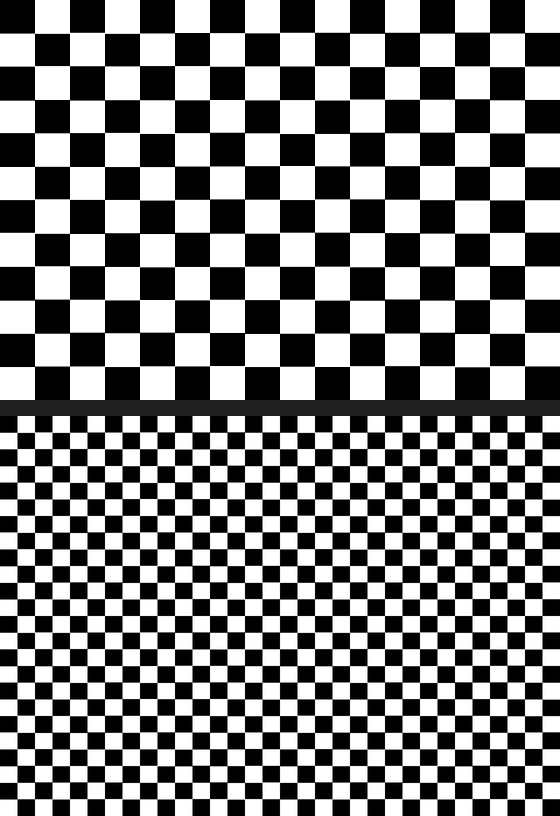
Top, the tile; bottom, the same tile 2 across and 2 down.
This pattern is drawn by a WebGL 1 fragment shader. Its source:

```glsl
precision highp float;
// Black and white checkerboard of 16 by 12 cells that tiles on all sides.
// The level edges shift a little from column to column, like a hand-cut board;
// each pixel blends the two columns beside its nearest upright edge.

uniform vec2 u_resolution;

const vec2 CELLS = vec2(16.0, 12.0);   // even counts keep the tiling seamless
const vec3 DARK = vec3(0.0);
const vec3 LIGHT = vec3(1.0);
const float EDGE_SHIFT = 0.022;        // largest edge offset, in cells
const float EDGE_PIXELS = 1.0;         // width of the smoothed edge

float hash(vec2 p) {
  return fract(sin(dot(p, vec2(127.1, 311.7))) * 43758.5453);
}

// Offset of a level edge in one column; the outer border stays straight.
float edgeOffset(float column, float edge) {
  vec2 id = mod(vec2(column, edge), CELLS);
  return step(0.5, id.y) * EDGE_SHIFT * (2.0 * hash(id) - 1.0);
}

// Lightness of one column at height y: 0 is dark, 1 is light.
float columnLight(float column, float y, float softness) {
  float edge = floor(y + 0.5);
  float aboveSign = 1.0 - 2.0 * mod(column + edge, 2.0);
  float height = y - edge - edgeOffset(column, edge);
  return 0.5 + aboveSign * clamp(height / softness, -0.5, 0.5);
}

void main() {
  vec2 cell = gl_FragCoord.xy / u_resolution * CELLS;
  vec2 softness = EDGE_PIXELS * CELLS / u_resolution;

  // Blend the columns left and right of the nearest upright edge.
  float upright = floor(cell.x + 0.5);
  float rightShare = clamp((cell.x - upright) / softness.x + 0.5, 0.0, 1.0);
  float light = mix(columnLight(upright - 1.0, cell.y, softness.y),
                    columnLight(upright, cell.y, softness.y), rightShare);

  gl_FragColor = vec4(mix(DARK, LIGHT, light), 1.0);
}
```
